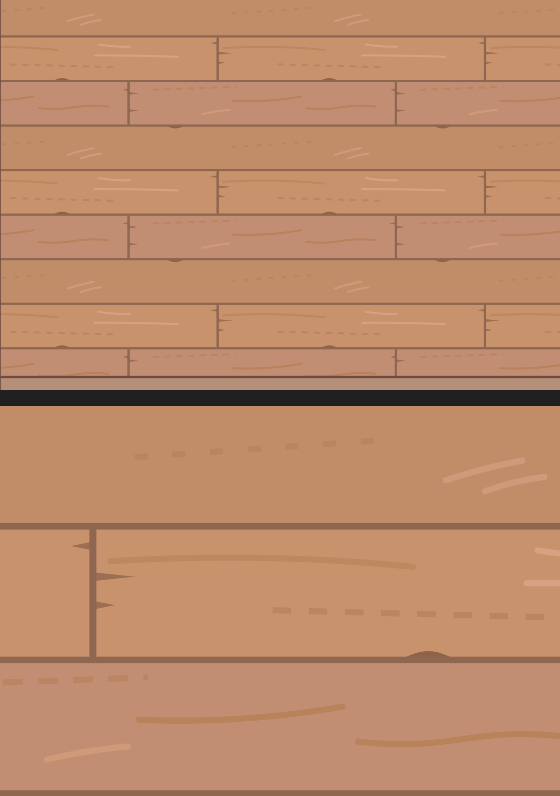
Top: the whole. Bottom: its middle third, enlarged.
Give the GLSL for this texture, as a WebGL 1 fragment shader.

```glsl
precision highp float;
uniform vec2 u_resolution;

const vec2 TILE = vec2(366.0, 183.0);
float pixel;

float cover(float d) {
  return 1.0 - smoothstep(-0.5 * pixel, 0.5 * pixel, d);
}

// Offset from a point to its nearest repeat
vec2 wrapped(vec2 p, vec2 center) {
  return mod(p - center + 0.5 * TILE, TILE) - 0.5 * TILE;
}

// Rounded stroke from a to b; bend holds an arc and a wave height
float stroke(vec2 p, vec2 a, vec2 b, vec2 bend) {
  vec2 r = wrapped(p, 0.5 * (a + b));
  vec2 h = 0.5 * (b - a);
  float s = clamp(r.x / h.x, -1.0, 1.0);
  float y = h.y * s + bend.x * (1.0 - s * s) + bend.y * sin(3.14159 * s);
  vec2 gap = vec2(max(abs(r.x) - h.x, 0.0), (r.y - y) * h.x / length(h));
  return cover(length(gap) - 1.4);
}

float dashes(vec2 p, vec2 a, vec2 b, float period, float dash) {
  float along = wrapped(p, 0.5 * (a + b)).x + 0.5 * (b.x - a.x);
  float gap = abs(mod(along - 0.5 * dash + 0.5 * period, period) - 0.5 * period) - 0.5 * dash;
  return stroke(p, a, b, vec2(0.0)) * cover(gap);
}

// Splinter pointing away from a joint; the sign of reach is its side
float notch(vec2 p, vec2 root, float reach) {
  vec2 r = wrapped(p, root);
  float s = r.x / reach;
  return cover(abs(r.y) - 2.0 * (1.0 - s)) * step(0.0, s) * step(s, 1.0);
}

// Rounded chip swelling up (-1) or down (1) from a seam
float chip(vec2 p, vec2 center, float side) {
  vec2 r = wrapped(p, center);
  r.y *= side;
  float height = 4.0 * cos(clamp(r.x / 13.0, -1.0, 1.0) * 1.5708);
  return cover(max(r.y - height, -r.y)) * step(abs(r.x), 13.0);
}

void main() {
  pixel = 534.0 / u_resolution.y;
  vec2 p = vec2(gl_FragCoord.x, u_resolution.y - gl_FragCoord.y) * pixel;
  vec2 q = mod(p - vec2(0.0, 49.9), TILE);
  float row = floor(q.y / 61.0);

  vec3 seamColor = vec3(0.56, 0.40, 0.31);
  vec3 edgeColor = vec3(0.43, 0.30, 0.25);

  // Plank tones
  vec3 color = vec3(0.782, 0.574, 0.424);
  color = mix(color, vec3(0.760, 0.557, 0.450), step(0.5, row));
  color = mix(color, vec3(0.758, 0.554, 0.408), step(1.5, row));

  // Dark grain
  float grain = stroke(q, vec2(306.0, 16.0), vec2(444.0, 18.5), vec2(-2.8, 0.0));
  color = mix(color, vec3(0.745, 0.530, 0.377), grain);
  grain = stroke(q, vec2(319.0, 88.3), vec2(412.0, 82.3), vec2(2.5, 0.0));
  grain = max(grain, stroke(q, vec2(53.0, 98.3), vec2(148.0, 96.0), vec2(0.0, -1.7)));
  color = mix(color, vec3(0.720, 0.510, 0.358), grain);

  // Dashed grain
  float dashed = dashes(q, vec2(14.0, 38.3), vec2(158.0, 42.0), 16.5, 8.5);
  dashed = max(dashed, dashes(q, vec2(209.0, 73.0), vec2(322.0, 69.0), 16.0, 9.0));
  dashed = max(dashed, dashes(q, vec2(317.0, 151.5), vec2(426.0, 144.0), 17.2, 6.0));
  color = mix(color, vec3(0.720, 0.515, 0.372), dashed * 0.85);

  // Pale scratches
  float pale = stroke(q, vec2(135.0, 11.0), vec2(178.0, 14.0), vec2(1.0, 0.0));
  pale = max(pale, stroke(q, vec2(130.0, 26.0), vec2(243.0, 27.8), vec2(-0.5, 0.0)));
  color = mix(color, vec3(0.845, 0.630, 0.510), pale);
  pale = stroke(q, vec2(277.0, 106.5), vec2(314.0, 100.5), vec2(-0.7, 0.0));
  pale = max(pale, stroke(q, vec2(93.0, 162.0), vec2(128.0, 153.0), vec2(-0.6, 0.0)));
  pale = max(pale, stroke(q, vec2(111.0, 167.0), vec2(138.0, 160.5), vec2(-0.8, 0.0)));
  color = mix(color, vec3(0.808, 0.604, 0.473), pale);

  // Splinters and chips
  float wear = notch(q, vec2(298.0, 9.0), -10.0);
  wear = max(wear, notch(q, vec2(298.0, 23.0), 19.0));
  wear = max(wear, notch(q, vec2(298.0, 36.0), 10.0));
  wear = max(wear, notch(q, vec2(176.0, 73.0), -8.0));
  wear = max(wear, notch(q, vec2(176.0, 78.0), 13.0));
  wear = max(wear, notch(q, vec2(176.0, 101.5), 13.0));
  color = mix(color, vec3(0.61, 0.43, 0.32), wear);
  wear = max(chip(q, vec2(85.0, 61.0), -1.0), chip(q, vec2(240.0, 122.0), 1.0));
  color = mix(color, vec3(0.56, 0.39, 0.28), wear);

  // Seams between rows and joints between planks
  float seam = cover(abs(mod(q.y + 30.5, 61.0) - 30.5) - 1.5);
  float jointX = row < 0.5 ? 298.0 : 176.0;
  float joint = cover(abs(q.x - jointX) - 1.6) * step(row, 1.5);
  color = mix(color, seamColor, max(seam, joint));

  // Bottom strip and dark edges
  color = mix(color, vec3(0.71, 0.56, 0.47), cover(516.0 - p.y));
  float edge = max(cover(abs(p.y - 516.2) - 1.7), cover(p.x - 1.0));
  color = mix(color, edgeColor, edge);

  gl_FragColor = vec4(color, 1.0);
}
```
